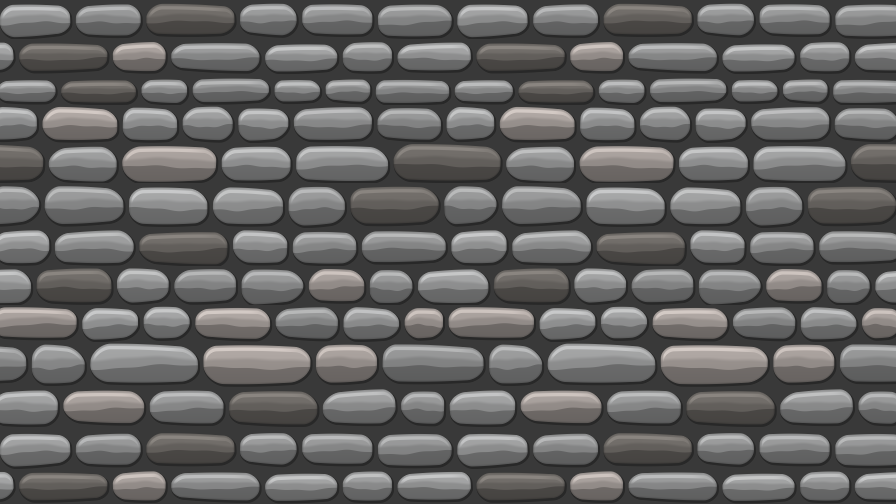
This texture is drawn by a WebGL 2 fragment shader. Its source:

```glsl
#version 300 es
precision highp float;
// Dry stone wall: courses of rounded, cel-shaded grey pebbles on dark mortar.

#define VIEW_HEIGHT 432.0          // canvas height in wall units
#define TILE vec2(392.0, 368.0)    // size of one repeat
#define GAP 2.4                    // half the joint between stones
#define JITTER 0.54                // spread of stone widths
#define LEAD_WIDTH 1.23            // relative width of each row's lead stone
#define MORTAR vec3(0.225, 0.225, 0.222)
#define SHADOW vec3(0.155)
#define GLOSS 0.76
#define UPPER 0.615
#define MIDDLE 0.54
#define LOWER 0.41

uniform vec2 u_resolution;
out vec4 fragColor;

// Per course: centre from top, half height, stone count, lead stone start.
// A negative count marks a pale lead stone instead of a dark one.
const int COURSES = 11;
const vec4 COURSE[COURSES] = vec4[COURSES](
    vec4(17, 14, 6, 123), vec4(49, 12.5, 6, 14), vec4(78, 10, 7, 50),
    vec4(106, 14.5, -7, 34), vec4(140, 15.5, 5, 335), vec4(176, 17, 6, 298),
    vec4(212, 14, 6, 117), vec4(245, 14.5, 7, 29), vec4(277, 14, -7, 165),
    vec4(312, 17, -5, 172), vec4(349, 15, 6, 194));

float hash(vec2 p) {
    vec3 q = fract(vec3(p.xyx) * 0.1031);
    q += dot(q, q.yzx + 33.33);
    return fract((q.x + q.y) * q.z);
}

// Position of joint k in a course of n stones, in mean stone widths
float joint(float k, float n, float row) {
    if (k >= n) return n;
    if (k < 1.5) return LEAD_WIDTH;
    return k + JITTER * (hash(vec2(k, row + 7.0)) - 0.5);
}

// Tapered, bulging box with a different radius at each corner
float pebble(vec2 p, vec2 size, vec2 id) {
    vec2 u = p / size;
    float taper = 0.22 * (hash(id + 3.1) - 0.5);
    float tilt = 0.14 * (hash(id + 5.7) - 0.5);
    p.y = (p.y - tilt * size.y * u.x) * (1.0 + taper * u.x + 0.10 * u.x * u.x);
    p.x *= 1.0 + 0.05 * u.y * u.y + 0.04 * u.y * (hash(id + 8.3) - 0.5);
    vec2 s = smoothstep(-0.4, 0.4, u);
    float bottom = mix(hash(id + 11.0), hash(id + 13.0), s.x);
    float top = mix(hash(id + 17.0), hash(id + 19.0), s.x);
    float radius = min(size.x, size.y) * mix(0.6, 1.0, mix(bottom, top, s.y));
    vec2 q = abs(p) - size + radius;
    return min(max(q.x, q.y), 0.0) + length(max(q, 0.0)) - radius;
}

float cover(float d, float px) { return clamp(0.5 - d / px, 0.0, 1.0); }

void main() {
    float px = VIEW_HEIGHT / u_resolution.y;
    vec2 pos = gl_FragCoord.xy * px;
    pos.y = VIEW_HEIGHT - pos.y;

    // Nearest course
    float nearest = 1e5, dy = 0.0;
    int row = 0;
    for (int i = 0; i < COURSES; i++) {
        float offset = mod(COURSE[i].x - pos.y + 0.5 * TILE.y, TILE.y) - 0.5 * TILE.y;
        float d = abs(offset) - COURSE[i].y;
        if (d < nearest) { nearest = d; dy = offset; row = i; }
    }
    vec4 course = COURSE[row];
    float n = abs(course.z), r = float(row);

    // Stone within the course
    float unit = TILE.x / n;
    float along = mod(pos.x - course.w, TILE.x) / unit;
    float left = 0.0, right = 0.0, k = 0.0;
    for (int i = 1; i <= 7; i++) {
        right = joint(float(i), n, r);
        if (along < right) break;
        left = right;
        k += 1.0;
    }
    vec2 id = vec2(k * 3.7 + 1.0, r * 5.3 + 2.0);
    vec2 p = vec2((along - 0.5 * (left + right)) * unit, dy);
    vec2 size = vec2(0.5 * (right - left) * unit - GAP,
                     course.y * mix(0.91, 1.0, hash(id + 23.0)));
    p.y -= 1.4 * (hash(id + 29.0) - 0.5);
    float d = pebble(p, size, id);

    // Stone tint: dark or pale lead stones, a few warm ones, the rest grey
    vec3 tint = vec3(0.995, 1.0, 1.003) * mix(0.94, 1.04, hash(id + 31.0));
    vec3 warm = vec3(1.09, 1.04, 1.015);
    if (k < 0.5) tint = course.z > 0.0 ? vec3(0.71, 0.685, 0.66) : warm;
    else if (hash(id + 37.0) > 0.8) tint = warm * 0.97;

    // Three flat tones with wavy edges, lightly graded
    vec2 u = p / size;
    float phase = 6.28 * hash(id + 41.0);
    float wave = 0.08 * sin(3.0 * u.x + phase) + 0.03 * sin(8.0 * u.x - phase);
    float lowerEdge = -0.17 + wave + 0.14 * u.x * (hash(id + 43.0) - 0.3);
    float upperEdge = 0.32 + 0.6 * wave - 0.16 * u.x * u.x;
    float tone = mix(MIDDLE, UPPER, smoothstep(-0.12, 0.12, u.y - upperEdge));
    tone = mix(tone, LOWER, cover((u.y - lowerEdge) * size.y, px)) + 0.025 * u.y;

    // Darker rim and a glossy crescent below the top edge
    tone *= 1.0 - 0.12 * smoothstep(-2.0, 0.0, d);
    float below = pebble(p + vec2(-0.5, 2.8), size, id);
    float crescent = cover(d + 2.0, px) * (1.0 - cover(below + 2.0, px));
    crescent *= smoothstep(0.1, 0.5, u.y) * (1.0 - 0.5 * smoothstep(0.4, 0.9, u.x));
    tone = mix(tone, GLOSS, crescent);

    // Mortar, drop shadow, stone
    float shade = pebble(p + vec2(-0.9, 1.3), size, id) - 0.9;
    vec3 color = mix(MORTAR, SHADOW, cover(shade, px));
    fragColor = vec4(mix(color, tone * tint, cover(d, px)), 1.0);
}
```
